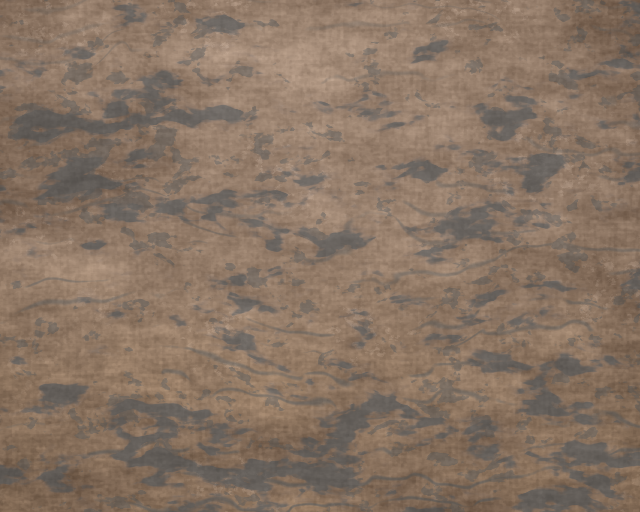
Reproduce this texture procedurally as a WebGL 1 fragment shader.

```glsl
precision highp float;
uniform vec2 u_resolution;

const vec3 SHADE = vec3(0.435, 0.35, 0.285);
const vec3 PALE = vec3(0.70, 0.60, 0.52);
const vec3 OCHRE = vec3(0.55, 0.44, 0.33);
const vec3 MAUVE = vec3(0.45, 0.395, 0.37);
const vec3 SLATE = vec3(0.345, 0.345, 0.34);
const vec2 CLOUD_SCALE = vec2(2.6, 4.0);
const vec2 PATCH_SCALE = vec2(10.0, 23.0);
const vec2 FLECK_SCALE = vec2(24.0, 34.0);
const vec2 MOTTLE_SCALE = vec2(34.0, 60.0);
const vec2 WEFT_SCALE = vec2(30.0, 190.0);
const vec2 WARP_SCALE = vec2(170.0, 22.0);
const float GRAIN_SCALE = 170.0;
const float PATCH_LEVEL = 0.655;
const float PATCH_SOFTNESS = 0.05;
const float VEIN_ROWS = 19.0;
const float VEIN_WIDTH = 0.075;
const vec2 GLOW_CENTER = vec2(0.45, 0.82);

vec3 hash3(vec2 cell) {
  vec3 h = fract(cell.xyx * vec3(0.1031, 0.1030, 0.0973));
  h += dot(h, h.yxz + 33.33);
  return fract((h.xxy + h.yzz) * h.zyx);
}

// Cellular noise: random cell values blended by distance to their seeds
float cells(vec2 p) {
  vec2 base = floor(p);
  vec2 local = fract(p);
  vec2 blend = vec2(0.0);
  for (int j = -1; j <= 1; j++) {
    for (int i = -1; i <= 1; i++) {
      vec2 offset = vec2(float(i), float(j));
      vec3 h = hash3(base + offset + 57.0);
      vec2 toSeed = offset + 0.1 + 0.8 * h.xy - local;
      blend += vec2(h.z, 1.0) * exp(-6.0 * dot(toSeed, toSeed));
    }
  }
  return blend.x / blend.y;
}

float layeredCells(vec2 p) {
  float sum = 0.0;
  float weight = 0.46;
  for (int k = 0; k < 4; k++) {
    sum += weight * cells(p);
    p = mat2(1.98, 0.12, -0.12, 1.98) * p + 11.3;
    weight *= 0.6;
  }
  return sum;
}

// Layered sines that bend the streaks
vec2 sway(vec2 p) {
  vec2 bend = sin(p.yx * vec2(23.0, 9.0) + vec2(0.4, 2.1));
  bend += 0.5 * sin(p.yx * vec2(51.0, 27.0) + p * 19.0);
  bend += 0.3 * sin(p.yx * vec2(97.0, 71.0) - p * 33.0);
  return bend * vec2(0.010, 0.007);
}

void main() {
  vec2 uv = gl_FragCoord.xy / u_resolution;
  vec2 p = gl_FragCoord.xy / u_resolution.y;
  vec2 bent = p + sway(p);

  // Broad clouds, glow and dim edges
  float cloud = layeredCells(bent * CLOUD_SCALE + 3.0) - 0.5;
  float streak = layeredCells(bent * vec2(6.0, 26.0) + 40.0) - 0.5;
  vec2 fromGlow = (uv - GLOW_CENTER) * vec2(1.1, 1.3);
  float glow = exp(-4.0 * dot(fromGlow, fromGlow));
  vec2 edge = abs(uv - 0.5) * 2.0;
  float dim = pow(edge.x, 4.0) + 0.4 * pow(edge.y, 6.0);
  float tone = 0.43 + 0.95 * cloud + 0.45 * streak + 0.24 * glow - 0.18 * dim;

  // Mottling, woven threads and fine grain
  float mottle = layeredCells(p * MOTTLE_SCALE + 13.0) - 0.5;
  float weft = cells(p * WEFT_SCALE) - 0.5;
  float warp = cells(p * WARP_SCALE + 9.0) - 0.5;
  float grain = cells(p * GRAIN_SCALE) - 0.5;
  tone += 0.42 * mottle + 0.15 * weft + 0.12 * warp + 0.20 * grain;

  vec3 color = mix(SHADE, PALE, clamp(tone, -0.15, 1.2));
  float ochre = smoothstep(0.65, 0.0, uv.y) * (0.35 + cloud);
  color = mix(color, OCHRE * (0.72 + 0.6 * tone), clamp(ochre, 0.0, 0.5));

  // Worn slate patches inside dusky mauve halos
  float field = layeredCells(bent * PATCH_SCALE + 71.0);
  field += 0.07 * (0.5 - uv.y) - 0.42 * cloud + 0.10 * mottle;
  float halo = smoothstep(PATCH_LEVEL - 0.14, PATCH_LEVEL + 0.05, field);
  float worn = smoothstep(-PATCH_SOFTNESS, PATCH_SOFTNESS, field - PATCH_LEVEL);
  float fleckField = layeredCells(bent * FLECK_SCALE + 23.0) - 0.35 * cloud;
  float fleck = smoothstep(0.64, 0.72, fleckField);

  // Thin broken veins running across, each row wandering
  float wander = 1.7 * cells(bent * vec2(5.0, 6.0) + 5.0);
  wander += 0.5 * cells(bent * vec2(19.0, 13.0) + 8.0);
  float row = abs(fract(bent.y * VEIN_ROWS + wander) - 0.5);
  float broken = cells(bent * vec2(6.0, 15.0) + 31.0) + 0.25 * mottle;
  float present = smoothstep(0.52, 0.72, broken);
  float vein = 1.0 - smoothstep(0.01, VEIN_WIDTH * (0.7 + present), row);
  vein *= present * (1.0 - 0.65 * uv.y);

  color = mix(color, MAUVE * (0.85 + 0.4 * tone), 0.4 * halo);
  float cover = max(0.74 * worn, max(0.5 * fleck, 0.68 * vein));
  color = mix(color, SLATE + 0.10 * (tone - 0.3), cover);

  // Sparse pale scuffs of uneven size
  float scuff = smoothstep(0.60, 0.78, layeredCells(p * vec2(60.0, 75.0) + 2.0));
  scuff *= smoothstep(0.50, 0.80, cells(p * vec2(6.0, 8.0) + 17.0));
  color += 0.06 * scuff * (1.0 - cover);

  gl_FragColor = vec4(clamp(color, 0.0, 1.0), 1.0);
}
```
